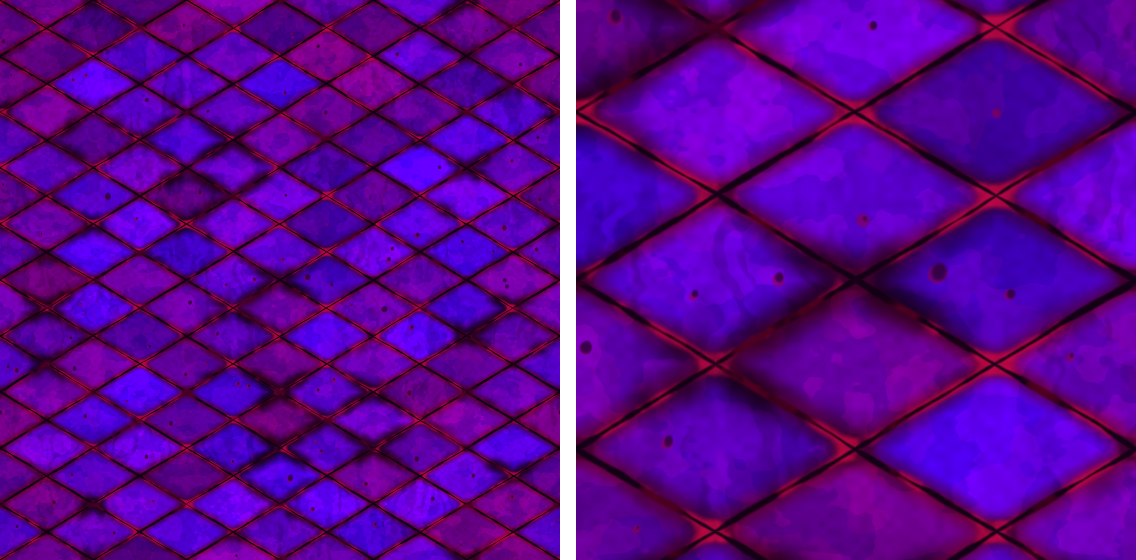
Left, the full canvas; right, a detail of the centre.
Give the GLSL for this texture, as a three.js fragment shader.

```glsl
varying vec2 vUv;

float hash(vec2 p) {
  return fract(sin(dot(p, vec2(127.1, 311.7))) * 43758.5);
}

// Value noise that wraps after n lattice cells
float noise(vec2 uv, vec2 n) {
  vec2 p = uv * n;
  vec2 i = floor(p);
  vec2 f = fract(p);
  f = f * f * (3.0 - 2.0 * f);
  vec2 lo = mod(i, n) + 0.13 * n.x;
  vec2 hi = mod(i + 1.0, n) + 0.13 * n.x;
  return mix(mix(hash(lo), hash(vec2(hi.x, lo.y)), f.x),
             mix(hash(vec2(lo.x, hi.y)), hash(hi), f.x), f.y);
}

float fbm(vec2 uv, vec2 n) {
  float sum = 0.0;
  float amp = 0.533;
  for (int k = 0; k < 4; k++) {
    sum += amp * noise(uv, n);
    n *= 2.0;
    amp *= 0.5;
  }
  return sum;
}

void main() {
  // Diamond lattice with slightly wobbly joints
  vec2 wobble = vec2(fbm(vUv, vec2(22.0)), fbm(vUv + 0.37, vec2(26.0))) - 0.5;
  vec2 p = (vUv + 0.003 * wobble) * vec2(6.0, 10.0);
  vec2 q = vec2(p.x + p.y, p.x - p.y);
  vec2 id = floor(q);
  vec2 f = fract(q) - 0.5;
  vec2 cell = mod(vec2(id.x + id.y + 1.0, id.x - id.y) * 0.5 + 0.25, vec2(6.0, 10.0));

  // Distances to the straight joint and to the rounded tile edge, in canvas units
  float straight = (0.5 - max(abs(f.x), abs(f.y))) / 11.66;
  vec2 g = abs(f) - 0.34;
  float inner = (0.16 - length(max(g, 0.0)) - min(max(g.x, g.y), 0.0)) / 11.66;

  // Tint and brightness of each tile
  float tint = hash(cell + 3.1);
  vec3 tile = mix(vec3(0.44, 0.0, 0.5), vec3(0.38, 0.0, 0.96), tint);
  tile.r *= mix(0.78, 1.1, hash(cell + 17.3));
  tile *= mix(0.76, 1.08, sqrt(hash(cell + 29.7)));

  // Cloudy glaze, blue patches and brush streaks
  float cloud = fbm(vUv, vec2(18.0));
  float mottle = fbm(vUv + 0.61, vec2(36.0, 44.0));
  tile *= 0.9 + 0.28 * cloud;
  float rimZone = 1.0 - smoothstep(0.004, 0.026, inner);
  float patches = smoothstep(0.53, 0.57, mottle + 0.08 * rimZone);
  tile = mix(tile, tile * vec3(0.68, 0.0, 0.9), 0.6 * patches);
  tile.r += 0.05 * smoothstep(0.54, 0.58, fbm(vUv + 0.23, vec2(30.0)));
  float streak = noise(vUv + 0.05 * wobble.yx, vec2(130.0, 34.0));
  tile *= 1.0 - 0.14 * step(0.65, hash(cell + 41.9)) * smoothstep(0.55, 0.8, streak);

  // Worn, darker border
  float wear = fbm(vUv + 0.17, vec2(12.0));
  float border = 1.0 - smoothstep(0.0, 0.006 + 0.016 * wear, inner);
  tile = mix(tile, tile * vec3(0.95, 0.0, 0.42), border);
  float soot = smoothstep(0.52, 0.74, wear) * (1.0 - smoothstep(0.0, 0.026, inner));
  tile *= 1.0 - 0.6 * soot;

  // Small pits with a red lip
  for (int k = 0; k < 2; k++) {
    vec2 seed = cell + 7.7 * float(k) + 53.0;
    vec2 spot = (vec2(hash(seed), hash(seed + 5.3)) - 0.5) * 0.62;
    vec2 v = f - spot;
    vec2 offset = vec2((v.x + v.y) / 12.0, (v.x - v.y) / 20.0);
    float size = mix(0.0015, 0.005, pow(hash(seed + 11.1), 2.0));
    float present = step(0.65, hash(seed + 19.9));
    float r = length(offset * vec2(1.1, 0.9)) + 0.008 * (mottle - 0.5);
    float lip = 1.0 - smoothstep(size, size + 0.002, length(offset + vec2(0.001, 0.0012)));
    float pit = 1.0 - smoothstep(size * 0.5, size + 0.001, r);
    tile = mix(tile, vec3(0.55, 0.0, 0.3), 0.6 * present * lip);
    tile = mix(tile, vec3(0.16, 0.0, 0.25), 0.8 * present * pit);
  }

  // Chipped red rim, widest in the corners
  float chip = fbm(vUv + 0.79, vec2(40.0));
  float rim = 1.0 - smoothstep(0.0, 0.002 + 0.0045 * chip, inner);
  vec3 red = mix(vec3(0.24, 0.0, 0.17), vec3(0.76, 0.03, 0.26), smoothstep(0.42, 0.68, chip));
  vec3 color = mix(tile, red, 0.85 * rim);

  // Thin dark joints that cross at the corners
  vec3 grout = mix(vec3(0.07, 0.0, 0.08), vec3(0.3, 0.0, 0.12), smoothstep(0.52, 0.75, mottle));
  float joint = 1.0 - smoothstep(0.0005, 0.0024, straight + 0.003 * (chip - 0.5));
  color = mix(color, grout, 0.95 * joint);

  // Fine grain
  color *= 0.94 + 0.12 * noise(vUv, vec2(200.0));
  gl_FragColor = vec4(color, 1.0);
}
```
